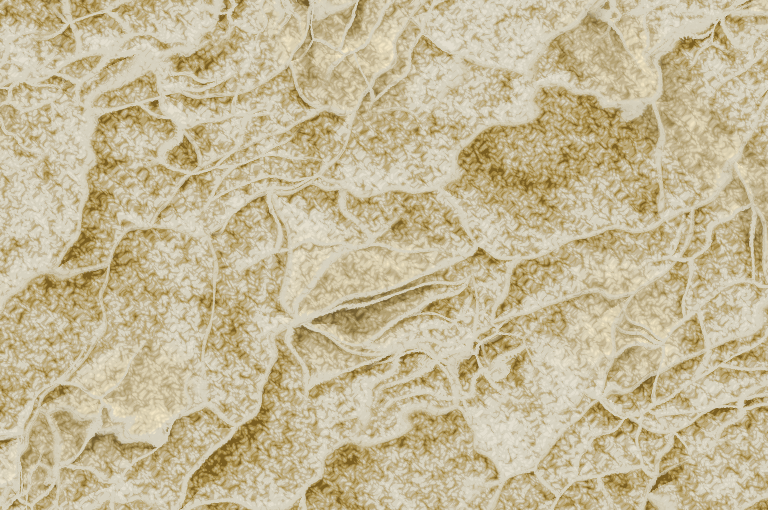
Give the GLSL for this texture, as a WebGL 1 fragment shader.

```glsl
precision highp float;
uniform vec2 u_resolution;

const vec3 DEEP_OCHRE = vec3(0.48, 0.37, 0.13);
const vec3 OCHRE = vec3(0.65, 0.54, 0.27);
const vec3 SAND = vec3(0.73, 0.65, 0.45);
const vec3 BEIGE = vec3(0.77, 0.72, 0.60);
const vec3 CREAM = vec3(0.84, 0.82, 0.75);
const vec3 CHALK = vec3(0.89, 0.87, 0.81);
const vec3 POOL_GREY = vec3(0.68, 0.62, 0.47);

const float FLOW_ANGLE = 0.68;
const vec2 TERRACE_SCALE = vec2(2.9, 5.2);
const float LAYER_ZOOM = 1.9;
const float RIDGE_HALF_WIDTH = 0.0068;
const float RIDGE_TONE = 0.84;
const float LIP_WIDTH = 0.034;
const float LIP_DEPTH = 0.44;
const float BASE_TONE = 0.64;
const float BROAD_CONTRAST = 0.20;
const float MOTTLE_CONTRAST = 0.42;
const float GRAIN_CONTRAST = 0.54;
const float SPECK_CONTRAST = 0.52;
const float POOL_AMOUNT = 0.4;

mat2 rotation(float angle) {
  float c = cos(angle), s = sin(angle);
  return mat2(c, -s, s, c);
}

vec2 hash2(vec2 p) {
  vec2 k = vec2(dot(p, vec2(127.1, 311.7)), dot(p, vec2(269.5, 183.3)));
  return fract(sin(k) * 43758.55);
}

// Distance to the nearest scattered point, centred on zero
float cellular(vec2 p) {
  vec2 cell = floor(p), f = fract(p);
  float nearest = 4.0;
  for (int y = -1; y <= 1; y++)
    for (int x = -1; x <= 1; x++) {
      vec2 g = vec2(float(x), float(y));
      vec2 r = g + hash2(cell + g) - f;
      nearest = min(nearest, dot(r, r));
    }
  return 0.47 - sqrt(nearest);
}

// Distance to the nearest cell border (x) and its unit normal (yz), unscaled
vec3 cellBorder(vec2 p, vec2 scale) {
  p *= scale;
  vec2 cell = floor(p), f = fract(p), home = vec2(0.0), homeCell = vec2(0.0);
  float nearest = 8.0;
  for (int y = -1; y <= 1; y++)
    for (int x = -1; x <= 1; x++) {
      vec2 g = vec2(float(x), float(y));
      vec2 r = g + hash2(cell + g) - f;
      if (dot(r, r) < nearest) {
        nearest = dot(r, r);
        home = r;
        homeCell = g;
      }
    }
  vec3 border = vec3(8.0, 0.0, 1.0);
  for (int y = -2; y <= 2; y++)
    for (int x = -2; x <= 2; x++) {
      vec2 g = homeCell + vec2(float(x), float(y));
      vec2 r = g + hash2(cell + g) - f;
      vec2 across = r - home;
      if (dot(across, across) > 0.0001) {
        vec2 n = normalize(across);
        float d = dot(0.5 * (r + home), n) / length(scale * n);
        if (d < border.x) border = vec3(d, normalize(scale * n));
      }
    }
  return border;
}

// Layered sines, each turned against the last
vec2 meander(vec2 p) {
  vec2 shift = vec2(0.0);
  float size = 0.05, freq = 7.0;
  for (int i = 0; i < 5; i++) {
    p = rotation(1.1) * p + 0.37;
    shift += size * sin(freq * (p.yx + shift) + vec2(1.3, 4.1));
    size *= 0.56;
    freq *= 1.83;
  }
  return shift;
}

float patches(vec2 p) {
  vec2 w = p + 0.22 * sin(5.0 * p.yx + vec2(0.4, 2.2));
  return 0.5 + 0.25 * (sin(6.1 * w.x - 3.2 * w.y + 4.0) + sin(3.7 * w.x + 7.3 * w.y + 1.0));
}

vec3 mineralColor(float t) {
  vec3 c = mix(DEEP_OCHRE, OCHRE, smoothstep(0.08, 0.30, t));
  c = mix(c, SAND, smoothstep(0.32, 0.45, t));
  c = mix(c, BEIGE, smoothstep(0.50, 0.62, t));
  c = mix(c, CREAM, smoothstep(0.66, 0.82, t));
  return mix(c, CHALK, smoothstep(0.90, 1.15, t));
}

void main() {
  vec2 p = gl_FragCoord.xy / u_resolution.y;
  vec2 flow = vec2(cos(FLOW_ANGLE), sin(FLOW_ANGLE));
  vec2 bent = p + meander(p);
  vec2 along = vec2(dot(bent, flow), dot(bent, vec2(-flow.y, flow.x)));
  vec2 up = vec2(flow.y, flow.x);

  // Crumbly grains over broader mottling
  vec2 crumbled = p + 0.003 * sin(170.0 * p.yx + 90.0 * bent);
  float grain = cellular(crumbled * 66.0);
  float speck = cellular(crumbled * 135.0 + 7.0);
  float mottle = cellular(bent * 8.0) + 0.8 * cellular(bent * 24.0);
  float pool = smoothstep(0.62, 0.95, patches(p * 1.4 + 2.7));
  float rough = mix(1.0, 0.75, pool);
  float tone = BASE_TONE + BROAD_CONTRAST * (patches(1.2 * bent + 5.1) - 0.5)
    + MOTTLE_CONTRAST * mottle + rough * (GRAIN_CONTRAST * grain + SPECK_CONTRAST * speck);

  // Nested rims: pale crest, ochre below, chalky spill above
  float ridge = 0.0, width = RIDGE_HALF_WIDTH;
  vec2 scale = TERRACE_SCALE;
  for (int i = 0; i < 3; i++) {
    float layer = float(i);
    float field = patches(p + layer * vec2(0.31, 1.7));
    float threshold = 0.36 + 0.14 * layer;
    float strength = i == 0 ? 0.8 + 0.2 * field : smoothstep(threshold, threshold + 0.2, field);
    vec3 border = cellBorder(along + layer * 4.3, scale);
    float d = border.x + 0.005 * speck + 0.003 * grain;
    float side = dot(border.yz, up);
    float falloff = exp(-border.x / LIP_WIDTH * (1.0 + 0.6 * layer));
    tone -= LIP_DEPTH * strength * falloff * smoothstep(-0.4, 0.6, side) / (1.0 + 0.4 * layer);
    tone += 0.10 * strength * falloff * smoothstep(0.0, -0.7, side);
    ridge = max(ridge, strength * (1.0 - smoothstep(0.55 * width, 1.2 * width, d)));
    scale *= LAYER_ZOOM;
    width *= 0.8;
  }

  vec3 color = mineralColor(tone);
  color = mix(color, POOL_GREY * (0.6 + 0.8 * tone), POOL_AMOUNT * pool);
  vec3 crest = mineralColor(RIDGE_TONE + 0.3 * speck + 0.15 * grain);
  gl_FragColor = vec4(mix(color, crest, ridge), 1.0);
}
```
